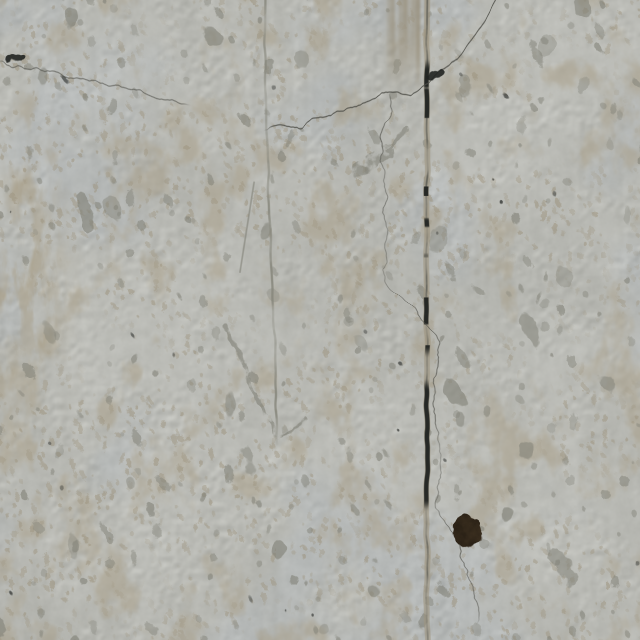
Reproduce this texture procedurally as a WebGL 2 fragment shader.

```glsl
#version 300 es
precision highp float;

#define PLASTER_DARK vec3(0.685, 0.688, 0.665)
#define PLASTER_LIGHT vec3(0.765, 0.768, 0.748)
#define OCHRE vec3(0.66, 0.62, 0.53)
#define STAIN vec3(0.50, 0.50, 0.46)
#define GAP vec3(0.13, 0.14, 0.13)
#define HOLE vec3(0.19, 0.15, 0.10)
#define SOFTNESS 0.0013
#define RELIEF 0.10
#define SEAM_X 0.667

uniform vec2 u_resolution;
out vec4 fragColor;

float hash(vec2 p) {
    return fract(sin(dot(p, vec2(127.1, 311.7))) * 43758.5453);
}

float noise(vec2 p) {
    vec2 i = floor(p), f = fract(p);
    f = f * f * (3.0 - 2.0 * f);
    return mix(mix(hash(i), hash(i + vec2(1, 0)), f.x),
               mix(hash(i + vec2(0, 1)), hash(i + vec2(1, 1)), f.x), f.y);
}

float fbm(vec2 p) {
    float sum = 0.0, amp = 0.53;
    for (int i = 0; i < 4; i++) {
        sum += amp * noise(p);
        p = mat2(1.6, 1.2, -1.2, 1.6) * p + 7.3;
        amp *= 0.5;
    }
    return sum;
}

// Coverage of a shape from its distance and half width
float cover(float d, float width) {
    return 1.0 - smoothstep(width - SOFTNESS, width + SOFTNESS, d);
}

float within(float lo, float hi, float x) {
    return smoothstep(lo - 0.01, lo + 0.01, x) * (1.0 - smoothstep(hi - 0.01, hi + 0.01, x));
}

float segment(vec2 p, vec2 a, vec2 b) {
    vec2 ap = p - a, ab = b - a;
    return length(ap - ab * clamp(dot(ap, ab) / dot(ab, ab), 0.0, 1.0));
}

// Scattered ragged flecks, mostly upright and leaning right
float flecks(vec2 p, float cells, float density, float radius, float seed) {
    vec2 cell = floor(p * cells);
    float ragged = (fbm(p * cells * 3.5 + seed) - 0.5) * 1.7;
    float result = 0.0;
    for (int y = -1; y <= 1; y++)
    for (int x = -1; x <= 1; x++) {
        vec2 id = cell + vec2(x, y);
        vec2 center = (id + vec2(hash(id + seed), hash(id + seed + 31.7))) / cells;
        float angle = 1.3 * hash(id + seed + 12.9) - 0.9;
        float size = radius * mix(0.4, 1.0, hash(id + seed + 5.3));
        vec2 d = mat2(cos(angle), sin(angle), -sin(angle), cos(angle)) * (p - center);
        d.y *= mix(0.38, 0.9, hash(id + seed + 47.1));
        float present = step(hash(id + seed + 71.3), density);
        float strength = mix(0.45, 1.0, hash(id + seed + 88.9));
        result = max(result, present * strength * cover(length(d) + ragged * size, size));
    }
    return result;
}

// Crack crossing the upper part, bending up at the right
float crossCrack(vec2 p) {
    float rise = max(p.x - 0.63, 0.0);
    float left = 0.91 - 0.25 * p.x;
    float right = 0.795 + 0.28 * (p.x - 0.42) + 5.0 * rise * rise;
    float path = p.x < 0.35 ? left : right;
    path += (fbm(p.xx * vec2(28.0, 3.0)) - 0.5) * 0.03;
    float d = abs(p.y - path) / sqrt(1.1 + 100.0 * rise * rise);
    return cover(d, 0.0009) * (within(0.0, 0.29, p.x) * 0.6 + within(0.42, 0.8, p.x) * 0.85);
}

// Crack running down and over the seam
float downCrack(vec2 p) {
    float path = 0.603 + 0.08 * smoothstep(0.58, 0.46, p.y) + 0.06 * smoothstep(0.25, 0.05, p.y);
    path += (fbm(p.yy * vec2(24.0, 5.0) + 9.0) - 0.5) * 0.035;
    return cover(abs(p.x - path), 0.0008) * within(0.03, 0.85, p.y) * mix(0.35, 0.75, noise(p.yy * 14.0));
}

void main() {
    vec2 p = gl_FragCoord.xy / u_resolution;
    vec2 warped = p + 0.016 * (vec2(fbm(p * 45.0), fbm(p * 45.0 + 19.0)) - 0.5);

    // Plaster: clouds, grain, faint brushing and lit relief
    float tone = 0.5 + 0.75 * (fbm(p * 7.0) - 0.5) + 0.65 * (fbm(p * 75.0) - 0.5);
    tone += 0.22 * (noise(p * vec2(130.0, 7.0)) - 0.5);
    vec3 color = mix(PLASTER_DARK, PLASTER_LIGHT, clamp(tone, 0.0, 1.0));
    color += vec3(-0.012, -0.003, 0.014) * smoothstep(0.5, 0.75, fbm(p * 6.0 + 40.0));
    float bump = noise(p * 105.0) - noise((p + vec2(-0.002, 0.003)) * 105.0);
    color += RELIEF * bump * smoothstep(0.35, 0.65, fbm(p * 22.0 + 3.0));

    // Warm patches and the weathered left edge
    float warm = smoothstep(0.53, 0.78, fbm(p * vec2(24.0, 17.0) + 60.0));
    vec2 edge = (p - vec2(0.045, 0.58)) / vec2(0.05, 0.16);
    float weathered = exp(-dot(edge, edge)) * smoothstep(0.4, 0.7, fbm(p * vec2(50.0, 22.0)));
    color = mix(color, OCHRE, 0.5 * warm + 0.65 * weathered);

    // Flecks from fine to coarse
    float patchy = smoothstep(0.3, 0.6, fbm(p * 9.0 + 15.0));
    color = mix(color, OCHRE * 0.93, 0.55 * patchy * flecks(p, 75.0, 0.4, 0.0042, 3.0));
    color = mix(color, STAIN, 0.6 * flecks(p, 30.0, 0.3, 0.0065, 17.0));
    color = mix(color, STAIN, 0.65 * flecks(p, 11.0, 0.3, 0.014, 29.0));
    color = mix(color, GAP, 0.7 * flecks(p, 24.0, 0.04, 0.003, 53.0));

    // Scrapes and smears
    float worn = smoothstep(0.3, 0.55, fbm(p * 60.0 + 8.0));
    float scrape = cover(segment(p, vec2(0.397, 0.715), vec2(0.375, 0.575)), 0.0013);
    scrape = max(scrape, worn * cover(segment(warped, vec2(0.355, 0.49), vec2(0.432, 0.316)), 0.003));
    scrape = max(scrape, worn * cover(segment(warped, vec2(0.432, 0.316), vec2(0.48, 0.345)), 0.002));
    scrape = max(scrape, worn * cover(segment(warped, vec2(0.56, 0.735), vec2(0.605, 0.765)), 0.011));
    scrape = max(scrape, cover(segment(warped, vec2(0.605, 0.765), vec2(0.64, 0.803)), 0.003));
    scrape = max(scrape, cover(segment(warped, vec2(0.126, 0.695), vec2(0.143, 0.645)), 0.008));
    color = mix(color, STAIN, 0.6 * scrape);

    // Vertical streaks and the two seams
    float streak = within(0.605, 0.665, p.x) * smoothstep(0.84, 0.93, p.y);
    color = mix(color, OCHRE * 0.9, 0.75 * streak * noise(p * vec2(150.0, 5.0)));
    float wander = 0.003 * (noise(p.yy * 30.0) - 0.5);
    float faintSeam = abs(p.x - 0.432 + 0.018 * smoothstep(0.3, 0.95, p.y) + wander);
    float grime = smoothstep(0.25, 0.75, fbm(p * vec2(20.0, 28.0)));
    color = mix(color, STAIN * 1.05, cover(faintSeam, 0.0018) * within(0.31, 1.1, p.y) * mix(0.3, 0.85, grime));
    float seam = abs(p.x - SEAM_X + wander);
    color = mix(color, OCHRE * 0.93, 0.6 * cover(seam, 0.0045));
    color = mix(color, STAIN * 0.75, cover(seam, 0.0014) * mix(0.2, 0.9, grime));
    float open = within(0.21, 0.40, p.y) + smoothstep(0.62, 0.72, noise(p.yy * 40.0)) * within(0.45, 0.9, p.y);
    color = mix(color, GAP, cover(seam, 0.0035) * min(open, 1.0) * 0.95);

    // Cracks, chips and the hole
    color = mix(color, STAIN * 0.6, max(crossCrack(p), downCrack(p)));
    float chip = min(segment(warped, vec2(0.01, 0.907), vec2(0.036, 0.907)),
                     segment(warped, vec2(0.67, 0.877), vec2(0.687, 0.887)));
    color = mix(color, GAP, 0.9 * cover(chip, 0.0045));
    float pit = length((warped - vec2(0.729, 0.173)) * vec2(1.1, 0.95));
    color = mix(color, HOLE * mix(0.7, 1.3, fbm(p * 80.0)), cover(pit, 0.0255));

    fragColor = vec4(color, 1.0);
}
```
